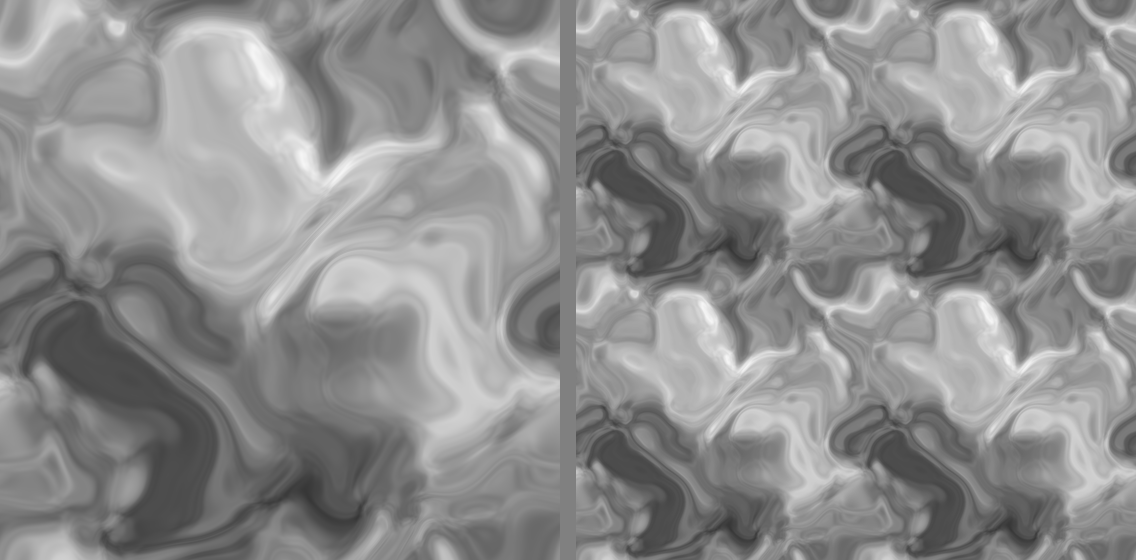
Left, the tile; right, the same tile 2 across and 2 down.
This texture is drawn by a Shadertoy shader. Its source:

```glsl
// Seamless grey smoke: gradient noise folded into swirls by two nested domain warps.

const float BASE_CELLS = 2.0;       // cells across the canvas, broad tones
const float DRIFT_CELLS = 3.0;      // cells of the wide warp
const float SWIRL_CELLS = 5.0;      // cells of the tight warp
const float DRIFT_STRENGTH = 0.28;  // displacements in canvas units
const float SWIRL_STRENGTH = 0.30;
const float MEAN_GREY = 0.56;
const float CONTRAST = 0.56;

// Integer hash of a lattice point, returned in 0..1
float hash(vec2 cell, float seed) {
    uvec3 h = uvec3(cell, seed) * uvec3(1597u, 3571u, 7919u);
    uint n = h.x ^ (h.y << 8) ^ (h.z << 16);
    n = (n ^ (n >> 15)) * 73939u;
    n = (n ^ (n >> 13)) * 51151u;
    n ^= n >> 16;
    return float(n & 65535u) / 65536.0;
}

// Slope of a random unit gradient, wrapped at the period
float cornerSlope(vec2 cell, vec2 corner, vec2 local, float period, float seed) {
    float angle = 6.28319 * hash(mod(cell + corner, period), seed);
    return dot(vec2(cos(angle), sin(angle)), local - corner);
}

float gradientNoise(vec2 p, float period, float seed) {
    vec2 cell = floor(p);
    vec2 f = p - cell;
    vec2 blend = f * f * f * (f * (f * 6.0 - 15.0) + 10.0);
    float a = cornerSlope(cell, vec2(0, 0), f, period, seed);
    float b = cornerSlope(cell, vec2(1, 0), f, period, seed);
    float c = cornerSlope(cell, vec2(0, 1), f, period, seed);
    float d = cornerSlope(cell, vec2(1, 1), f, period, seed);
    return mix(mix(a, b, blend.x), mix(c, d, blend.x), blend.y);
}

// Octaves with whole numbers of cells, so every layer tiles
float fractalNoise(vec2 uv, float cells, int octaves, float gain, float seed) {
    float sum = 0.0;
    float amplitude = 1.0;
    for (int i = 0; i < octaves; i++) {
        sum += amplitude * gradientNoise(uv * cells, cells, seed + float(i));
        cells *= 2.0;
        amplitude *= gain;
    }
    return sum;
}

vec2 warp(vec2 uv, float cells, float strength, float seed) {
    return uv + strength * vec2(fractalNoise(uv, cells, 2, 0.5, seed),
                                fractalNoise(uv, cells, 2, 0.5, seed + 12.0));
}

void mainImage(out vec4 fragColor, in vec2 fragCoord) {
    vec2 uv = fragCoord / iResolution.xy;

    // Fold the plane twice, then read the broad tones through it
    vec2 drifted = warp(uv, DRIFT_CELLS, DRIFT_STRENGTH, 11.0);
    vec2 folded = warp(drifted, SWIRL_CELLS, SWIRL_STRENGTH, 67.0);
    float tone = fractalNoise(folded, BASE_CELLS, 5, 0.5, 41.0);

    float grey = clamp(MEAN_GREY + CONTRAST * tone, 0.0, 1.0);
    fragColor = vec4(vec3(grey), 1.0);
}
```
